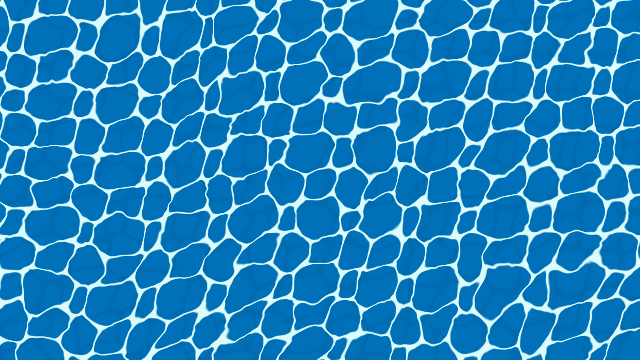
Write a WebGL 1 fragment shader that draws this texture.

```glsl
precision highp float;

uniform vec2 u_resolution;

const vec3 WATER = vec3(0.0, 0.445, 0.725);
const vec3 SHADE = vec3(0.0, 0.415, 0.685);
const vec3 FOAM = vec3(0.86, 0.99, 0.98);

const float TILE = 0.187;         // tile size in canvas heights
const float LEAN = 0.24;          // stretch of cells along the rising diagonal
const float ROUNDNESS = 26.0;     // lower values give fuller junctions
const float FOAM_WIDTH = 0.011;   // half widths in tiles
const float SHADE_WIDTH = 0.022;
const float JITTER = 0.05;
const float SWELL = 0.55;         // broad, medium and fine warps
const float LUMPS = 0.14;
const float RAGGED = 0.03;

// Site weights of the four cell kinds in each tile
const float SMALL = 0.04;
const float TALL = 0.095;
const float BIG = 0.15;
const float SLANTED = 0.105;

vec2 hash2(vec2 p) {
  vec3 h = fract(p.xyx * vec3(0.1031, 0.1030, 0.0973));
  h += dot(h, h.yzx + 33.33);
  return fract((h.xx + h.yz) * h.zy);
}

vec2 noise2(vec2 p) {
  vec2 i = floor(p);
  vec2 f = fract(p);
  f = f * f * (3.0 - 2.0 * f);
  vec2 low = mix(hash2(i), hash2(i + vec2(1.0, 0.0)), f.x);
  vec2 high = mix(hash2(i + vec2(0.0, 1.0)), hash2(i + 1.0), f.x);
  return mix(low, high, f.y) - 0.5;
}

vec2 warp(vec2 p) {
  p += SWELL * noise2(p * 0.38 + 7.3);
  p += LUMPS * noise2(p * 3.6 + 31.7);
  return p + RAGGED * noise2(p * 13.0 + 83.1);
}

// Leaning metric shared by every cell, so that borders stay straight
vec2 lean(vec2 v) {
  return v - LEAN * v.yx;
}

// Site position in xy and weight in z
vec3 site(vec2 id) {
  vec2 kind = mod(id, 2.0);
  vec2 left = vec2(0.05, 0.0) * kind.y;
  vec2 right = mix(vec2(0.0, 0.04), vec2(0.05, 0.03), kind.y);
  float weight = mix(mix(SMALL, TALL, kind.y), mix(BIG, SLANTED, kind.y), kind.x);
  vec2 jitter = JITTER * (hash2(id + 57.0) - 0.5);
  return vec3(0.5 * id + mix(left, right, kind.x) + jitter, weight);
}

float power(vec2 p, vec3 s) {
  vec2 v = p - s.xy;
  return dot(v, lean(v)) - s.z;
}

// Distance to the border of a weighted cell, with rounded corners
float borderDistance(vec2 p) {
  vec2 base = floor(p * 2.0 + 0.5);
  vec2 nearestId = base;
  vec3 nearest = vec3(0.0);
  float least = 1000.0;
  for (int y = -2; y <= 2; y++) {
    for (int x = -2; x <= 2; x++) {
      vec2 id = base + vec2(float(x), float(y));
      vec3 s = site(id);
      float d = power(p, s);
      if (d < least) {
        least = d;
        nearest = s;
        nearestId = id;
      }
    }
  }
  float total = 0.0;
  for (int y = -2; y <= 2; y++) {
    for (int x = -2; x <= 2; x++) {
      vec2 id = nearestId + vec2(float(x), float(y));
      if (x != 0 || y != 0) {
        vec3 s = site(id);
        float slope = 2.0 * length(lean(s.xy - nearest.xy));
        total += exp(-ROUNDNESS * (power(p, s) - least) / slope);
      }
    }
  }
  return -log(total) / ROUNDNESS;
}

float band(float d, float halfWidth, float soft) {
  return 1.0 - smoothstep(halfWidth - soft, halfWidth + soft, d);
}

void main() {
  vec2 p = gl_FragCoord.xy / (u_resolution.y * TILE);
  float soft = 0.65 / (u_resolution.y * TILE);

  // Faint deeper net below the bright one
  vec2 deep = warp(p * 0.9 + vec2(40.37, 20.28));
  float shade = band(borderDistance(deep), SHADE_WIDTH, soft);
  float foam = band(borderDistance(warp(p)), FOAM_WIDTH, soft);

  vec3 color = mix(WATER, SHADE, 0.8 * shade);
  gl_FragColor = vec4(mix(color, FOAM, foam), 1.0);
}
```
